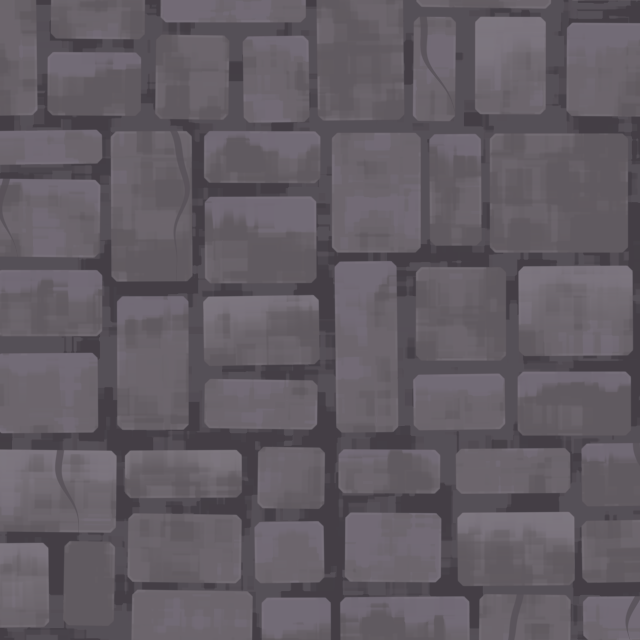
Reproduce this texture procedurally as a three.js fragment shader.

```glsl
varying vec2 vUv;

const vec3 MORTAR_MID = vec3(0.335, 0.312, 0.340);
const vec3 MORTAR_DARK = vec3(0.265, 0.245, 0.272);
const vec3 STONE_DARK = vec3(0.378, 0.354, 0.376);
const vec3 STONE_MID = vec3(0.422, 0.397, 0.423);
const vec3 STONE_VIOLET = vec3(0.455, 0.424, 0.474);
const vec3 STONE_LIGHT = vec3(0.505, 0.480, 0.510);
const vec3 CRACK_COLOR = vec3(0.342, 0.318, 0.345);
const vec2 BLOCK = vec2(0.83, 0.49);     // region that is split into stones
const vec2 BLOCK_SHIFT = vec2(0.37, 0.36);
const vec2 AREA_LIMIT = vec2(0.025, 0.055);
const float LONGEST_SIDE = 0.31;
const vec2 GAP = vec2(0.005, 0.018);     // mortar margin on each stone side
const float CORNER = 0.011;
const float TILT = 0.035;
const float CRACK_CHANCE = 0.22;
const float EDGE = 0.0014;

float hash(vec2 p) {
  vec3 q = fract(p.xyx * 0.1031);
  q += dot(q, q.yzx + 33.33);
  return fract((q.x + q.y) * q.z);
}

float rnd(float seed, float slot) {
  return hash(vec2(seed * 913.0, slot * 7.31));
}

// Overlapping upright brush dabs, roughly -1 to 1
float dabs(vec2 p, float seed) {
  float tone = 0.0;
  for (int i = 0; i < 6; i++) {
    float k = float(i);
    vec2 size = vec2(0.15, 0.11) / (1.0 + 0.28 * k);
    if (mod(k, 2.0) > 0.5) size = size.yx;
    vec2 g = p / size + vec2(rnd(seed, k), rnd(seed, k + 9.0)) * 40.0;
    vec2 cell = floor(g);
    float h = hash(cell + k * 17.0);
    vec2 reach = mix(vec2(0.28), vec2(0.5), vec2(h, fract(h * 13.7)));
    vec2 d = (abs(fract(g) - 0.5) - reach) * size;
    float mask = 1.0 - smoothstep(-0.004, 0.0, max(d.x, d.y));
    tone += mask * (hash(cell + 51.0 + k) - 0.5);
  }
  return tone;
}

// Splits a block at uneven places until the piece is stone sized
float findStone(vec2 p, out vec2 lo, out vec2 hi) {
  vec2 g = p / BLOCK + BLOCK_SHIFT;
  float row = floor(g.y);
  float slide = row * 0.43;
  vec2 cell = vec2(floor(g.x + slide), row);
  lo = (cell - vec2(slide, 0.0) - BLOCK_SHIFT) * BLOCK;
  hi = lo + BLOCK;
  float seed = hash(cell + 23.0);
  for (int i = 0; i < 7; i++) {
    vec2 size = hi - lo;
    float limit = mix(AREA_LIMIT.x, AREA_LIMIT.y, rnd(seed, 1.0));
    if (size.x * size.y < limit && max(size.x, size.y) < LONGEST_SIDE) break;
    float ratio = mix(0.36, 0.64, rnd(seed, 2.0));
    bool across = size.x > size.y * mix(0.8, 1.35, rnd(seed, 3.0));
    vec2 cut = lo + size * ratio;
    bool upper = across ? p.x > cut.x : p.y > cut.y;
    if (across) {
      if (upper) lo.x = cut.x; else hi.x = cut.x;
    } else {
      if (upper) lo.y = cut.y; else hi.y = cut.y;
    }
    seed = rnd(seed, upper ? 4.0 : 5.0);
  }
  return seed;
}

// Rounded box with slightly clipped corners
float stoneDistance(vec2 p, vec2 halfSize) {
  vec2 q = abs(p) - halfSize;
  vec2 r = q + CORNER;
  float box = length(max(r, 0.0)) + min(max(r.x, r.y), 0.0) - CORNER;
  return max(box, (q.x + q.y + CORNER * 0.75) * 0.707);
}

float crackMask(vec2 p, vec2 halfSize, float seed) {
  float phase = rnd(seed, 20.0) * 6.28;
  float path = (rnd(seed, 21.0) - 0.5) * halfSize.x * 1.3;
  path += 0.022 * sin(p.y * 19.0 + phase) + 0.004 * sin(p.y * 63.0 + phase);
  path += p.y * (rnd(seed, 22.0) - 0.5) * 0.5;
  float width = 0.0055 * smoothstep(-halfSize.y, halfSize.y * 0.8, p.y);
  float line = 1.0 - smoothstep(-EDGE, EDGE, abs(p.x - path) - width);
  return line * step(rnd(seed, 23.0), CRACK_CHANCE);
}

void main() {
  vec2 lo, hi;
  float seed = findStone(vUv, lo, hi);

  // Uneven margins and a slight tilt
  lo += mix(vec2(GAP.x), vec2(GAP.y), vec2(rnd(seed, 6.0), rnd(seed, 7.0)));
  hi -= mix(vec2(GAP.x), vec2(GAP.y), vec2(rnd(seed, 8.0), rnd(seed, 9.0)));
  vec2 halfSize = 0.5 * (hi - lo);
  vec2 p = vUv - 0.5 * (lo + hi);
  float tilt = (rnd(seed, 10.0) - 0.5) * TILT;
  p += tilt * vec2(-p.y, p.x);
  float d = stoneDistance(p, halfSize);

  // Mortar with dark patches
  float shade = dabs(vUv, 0.37);
  vec3 mortar = mix(MORTAR_MID, MORTAR_DARK, smoothstep(-0.15, 0.3, shade));

  // Stone face: dabs, violet upper band, pale rim
  float paint = dabs(p, seed);
  float height = p.y / halfSize.y + paint * 0.45;
  float tone = rnd(seed, 11.0) + paint * 0.5 + height * 0.15;
  vec3 face = mix(STONE_DARK, STONE_MID, smoothstep(0.0, 0.6, tone));
  float band = smoothstep(0.3, 0.65, height) * step(0.35, rnd(seed, 12.0));
  face = mix(face, STONE_VIOLET, max(band * 0.8, smoothstep(0.8, 1.1, tone) * 0.7));
  face = mix(face, STONE_LIGHT, step(0.86, rnd(seed, 13.0)) * smoothstep(-0.6, 1.2, height) * 0.7);
  float rim = smoothstep(-0.005, -0.002, d) * smoothstep(-0.3, 0.5, paint);
  face = mix(face, STONE_LIGHT, rim * 0.3);
  face = mix(face, CRACK_COLOR, crackMask(p, halfSize, seed) * 0.85);

  float cover = 1.0 - smoothstep(-EDGE, EDGE, d);
  gl_FragColor = vec4(mix(mortar, face, cover), 1.0);
}
```
